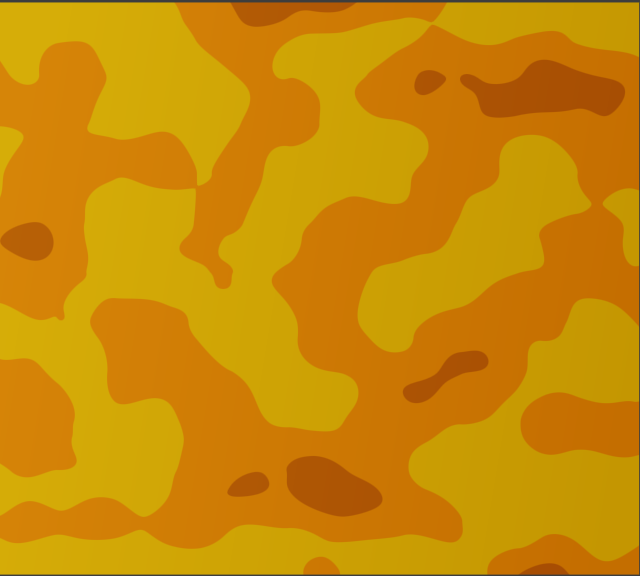
This pattern is drawn by a Shadertoy shader. Its source:

```glsl
const vec3 YELLOW_LIT = vec3(0.84, 0.68, 0.03);
const vec3 YELLOW_DIM = vec3(0.77, 0.59, 0.005);
const vec3 ORANGE_LIT = vec3(0.84, 0.52, 0.03);
const vec3 ORANGE_DIM = vec3(0.77, 0.43, 0.0);
const vec3 RUST_LIT = vec3(0.72, 0.38, 0.025);
const vec3 RUST_DIM = vec3(0.65, 0.30, 0.01);
const vec3 FRAME_GREY = vec3(0.24);

float hash(vec2 p) {
    return fract(sin(dot(p, vec2(127.1, 311.7))) * 43758.5453);
}

// Contribution of one lattice corner: random unit slope along the offset
float cornerSlope(vec2 cell, vec2 offset) {
    float angle = 6.2832 * hash(cell);
    return dot(vec2(cos(angle), sin(angle)), offset);
}

float gradientNoise(vec2 p) {
    vec2 cell = floor(p);
    vec2 f = fract(p);
    vec2 w = f * f * (3.0 - 2.0 * f);
    vec2 e = vec2(1.0, 0.0);
    float low = mix(cornerSlope(cell, f), cornerSlope(cell + e.xy, f - e.xy), w.x);
    float high = mix(cornerSlope(cell + e.yx, f - e.yx), cornerSlope(cell + e.xx, f - e.xx), w.x);
    return mix(low, high, w.y);
}

// Broad patches plus a weaker layer that makes the outlines wavy
float patchHeight(vec2 p) {
    return gradientNoise(p) + 0.35 * gradientNoise(p * 2.0 + vec2(31.4, 12.7));
}

// Smooth step about one pixel wide at the given level
float above(float level, float value, float blur) {
    return smoothstep(level - blur, level + blur, value);
}

void mainImage(out vec4 fragColor, in vec2 fragCoord) {
    vec2 uv = fragCoord / iResolution.xy;
    vec2 p = fragCoord / iResolution.y;

    // Three flat layers cut from one height field
    float height = patchHeight(p * vec2(5.0, 5.8) + vec2(17.3, 43.6));
    float blur = 0.7 * fwidth(height) + 1e-5;
    float orange = above(-0.02, height, blur);
    float rust = above(0.385, height, blur);

    // Slightly tilted shading, bright at the left
    float shade = clamp(uv.x + 0.15 * (0.5 - uv.y), 0.0, 1.0);
    vec3 color = mix(YELLOW_LIT, YELLOW_DIM, shade);
    color = mix(color, mix(ORANGE_LIT, ORANGE_DIM, shade), orange);
    color = mix(color, mix(RUST_LIT, RUST_DIM, shade), rust);

    // Thin frame lines at the top, bottom and right
    vec2 pixel = 1.0 / iResolution.xy;
    float frame = above(0.9957, uv.y, 0.5 * pixel.y);
    frame = max(frame, 1.0 - above(0.0025, uv.y, 0.5 * pixel.y));
    frame = max(frame, above(0.9988, uv.x, 0.5 * pixel.x));
    color = mix(color, FRAME_GREY, frame);

    fragColor = vec4(color, 1.0);
}
```
